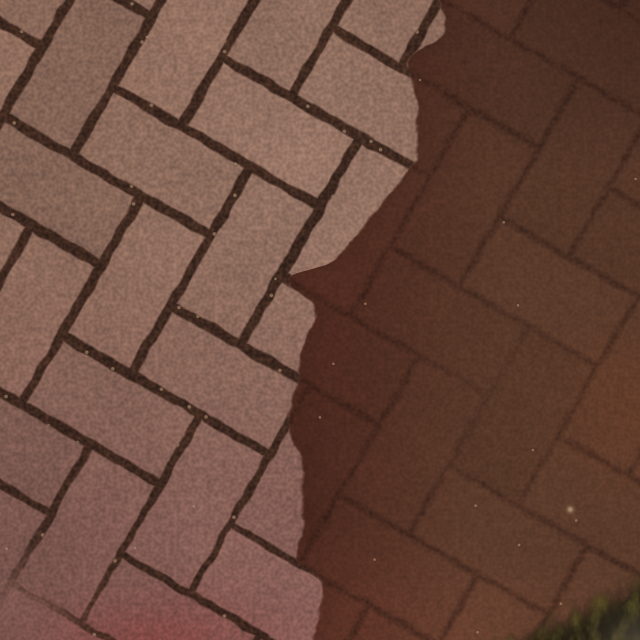
Give the GLSL for this texture, as a Shadertoy shader.

```glsl
float hash(vec2 p) {
    vec3 q = fract(p.xyx * vec3(0.1031, 0.103, 0.0973));
    q += dot(q, q.yzx + 33.33);
    return fract((q.x + q.y) * q.z);
}

vec2 gradient(vec2 cell) {
    float angle = 6.2832 * hash(cell);
    return vec2(cos(angle), sin(angle));
}

float gradientNoise(vec2 p) {
    vec2 i = floor(p), f = fract(p);
    vec2 u = f * f * f * (f * (f * 6.0 - 15.0) + 10.0);
    vec2 x = vec2(1.0, 0.0), y = vec2(0.0, 1.0);
    float low = mix(dot(gradient(i), f), dot(gradient(i + x), f - x), u.x);
    float high = mix(dot(gradient(i + y), f - y), dot(gradient(i + 1.0), f - 1.0), u.x);
    return mix(low, high, u.y);
}

float fbm(vec2 p) {
    float sum = 0.0, amplitude = 0.6;
    for (int i = 0; i < 4; i++) {
        sum += amplitude * gradientNoise(p);
        p = mat2(1.6, 1.2, -1.2, 1.6) * p + 7.3;
        amplitude *= 0.5;
    }
    return sum;
}

// Grid coordinates along the brick axes, one unit per brick width
vec2 toGrid(vec2 p, vec2 origin, vec2 axis) {
    vec2 d = p - origin;
    return vec2(dot(d, axis), dot(d, vec2(-axis.y, axis.x))) / dot(axis, axis);
}

// Herringbone of 2:1 bricks: x is the distance to the joint, yz the brick id
vec3 herringbone(vec2 g) {
    vec2 cell = floor(g), q = fract(g);
    float k = mod(cell.x + cell.y, 4.0);
    vec2 size = k < 1.5 ? vec2(2.0, 1.0) : vec2(1.0, 2.0);
    vec2 shift = k < 0.5 ? vec2(0.0) : k < 1.5 ? vec2(1.0, 0.0)
               : k < 2.5 ? vec2(0.0) : vec2(0.0, 1.0);
    q += shift;
    vec2 edge = min(q, size - q);
    return vec3(min(edge.x, edge.y), cell - shift);
}

float rise(float y, float from, float to, float amount) {
    return amount * smoothstep(from, to, y);
}

// Horizontal place of the water line at depth y
float waterLine(float y) {
    float x = 0.686 + rise(y, 0.0, 0.04, 0.011);
    x += rise(y, 0.045, 0.098, -0.06) + rise(y, 0.1, 0.17, 0.014);
    x -= 0.13 * clamp((y - 0.25) / 0.16, 0.0, 1.0);
    x += rise(y, 0.405, 0.436, -0.07) + rise(y, 0.438, 0.482, 0.041);
    x += rise(y, 0.49, 0.56, -0.024) + rise(y, 0.56, 0.67, -0.018);
    x += rise(y, 0.67, 0.73, 0.022) + rise(y, 0.83, 0.87, -0.012);
    return x + rise(y, 0.872, 0.908, 0.042) + rise(y, 0.93, 1.0, -0.012);
}

float glow(vec2 p, vec2 centre, vec2 radius) {
    vec2 d = (p - centre) / radius;
    return exp(-dot(d, d));
}

// Sparse round pebbles, one candidate in each cell
float specks(vec2 p, float density, float radius) {
    vec2 cell = floor(p);
    vec2 centre = 0.3 + 0.4 * vec2(hash(cell + 3.1), hash(cell + 8.7));
    float spot = 1.0 - smoothstep(radius * 0.4, radius, length(fract(p) - centre));
    return spot * step(1.0 - density, hash(cell + 21.0));
}

vec3 dryBrick(vec2 p, float tone, float grain) {
    vec3 c = mix(vec3(0.535, 0.405, 0.345), vec3(0.525, 0.365, 0.335), smoothstep(0.3, 1.0, p.y));
    c += 0.035 * glow(p, vec2(0.5, 0.3), vec2(0.25, 0.4));
    c *= 1.0 - 0.12 * glow(p, vec2(0.0, 1.0), vec2(0.22, 0.3));
    c += vec3(0.03, -0.05, -0.04) * glow(p, vec2(0.25, 1.0), vec2(0.15, 0.06));
    return c * (1.0 + 0.09 * (tone - 0.5) + 0.17 * grain);
}

vec3 wetBrick(vec2 p, float tone, float grain) {
    vec3 c = mix(vec3(0.315, 0.17, 0.13), vec3(0.345, 0.225, 0.165), smoothstep(0.55, 0.88, p.x + 0.12 * p.y));
    c = mix(c, vec3(0.26, 0.155, 0.12), 0.8 * glow(p, vec2(1.0, 0.0), vec2(0.25, 0.2)));
    c += vec3(0.06, 0.025, 0.02) * glow(p, vec2(0.65, 0.98), vec2(0.22, 0.1));
    c += vec3(0.04, 0.01, 0.0) * glow(p, vec2(1.0, 0.64), vec2(0.14, 0.12));
    return c * (1.0 + 0.07 * (tone - 0.5) + 0.13 * grain);
}

void mainImage(out vec4 fragColor, in vec2 fragCoord) {
    vec2 p = fragCoord / iResolution.xy;
    p.y = 1.0 - p.y;
    float pixel = 1.0 / iResolution.y;
    float stain = fbm(p * 9.0);
    float grain = gradientNoise(p * 170.0) + 0.6 * gradientNoise(p * 75.0) + 0.5 * stain;

    // Paving layout with slightly rough brick edges
    vec2 wobble = 0.004 * vec2(gradientNoise(p * 34.0), gradientNoise(p * 34.0 + 40.0));
    vec3 brick = herringbone(toGrid(p + wobble, vec2(0.175, 0.135), vec2(0.1085, 0.0625)));
    float tone = hash(brick.yz + 50.0);

    // Water cover
    float shore = p.x - waterLine(p.y) + 0.008 * fbm(p * 36.0);
    float wet = smoothstep(-1.5 * pixel, 0.003 + pixel, shore);
    vec3 colour = mix(dryBrick(p, tone, grain), wetBrick(p, tone, grain), wet);
    colour *= 1.0 - 0.1 * wet * exp(-max(shore, 0.0) * 28.0);

    // Joints, faint and soft under the water
    float halfWidth = mix(mix(0.056, 0.04, smoothstep(0.5, 0.9, p.y)), 0.022, wet);
    float soft = mix(0.018, 0.05, wet) + 5.0 * pixel;
    float joint = 1.0 - smoothstep(halfWidth - soft * 0.5, halfWidth + soft, brick.x + 0.025 * stain);
    float murk = glow(p, vec2(0.78, 0.62), vec2(0.13, 0.16));
    float worn = glow(p, vec2(0.0, 0.97), vec2(0.11, 0.1));
    float strength = mix(0.95 * (1.0 - worn), 0.5 * (1.0 - 0.65 * murk), wet);
    vec3 mortar = mix(vec3(0.225, 0.145, 0.11), vec3(0.2, 0.115, 0.09), wet) * (1.0 + 0.45 * grain);
    colour = mix(colour, mortar, joint * strength);

    // Grit in the joints and loose pebbles
    float grit = specks(p * 70.0, 0.07, 0.28) * joint * (1.0 - wet);
    float pebble = glow(p, vec2(0.891, 0.796), vec2(0.005)) + 0.6 * specks(p * 45.0, 0.008, 0.13);
    colour = mix(colour, vec3(0.68, 0.56, 0.44), clamp(0.6 * grit + pebble, 0.0, 0.9));

    // Mossy corner
    float tuft = fbm(p * vec2(38.0, 22.0));
    float corner = dot(p, vec2(0.42, 0.91)) + 0.05 * tuft;
    vec3 moss = mix(vec3(0.09, 0.085, 0.05), vec3(0.32, 0.29, 0.13), smoothstep(-0.25, 0.4, tuft));
    moss = mix(moss, vec3(0.3, 0.28, 0.24), 0.7 * glow(p, vec2(1.0), vec2(0.06, 0.04)));
    colour = mix(colour, moss, 0.9 * smoothstep(1.225, 1.275, corner));

    fragColor = vec4(clamp(colour, 0.0, 1.0), 1.0);
}
```
